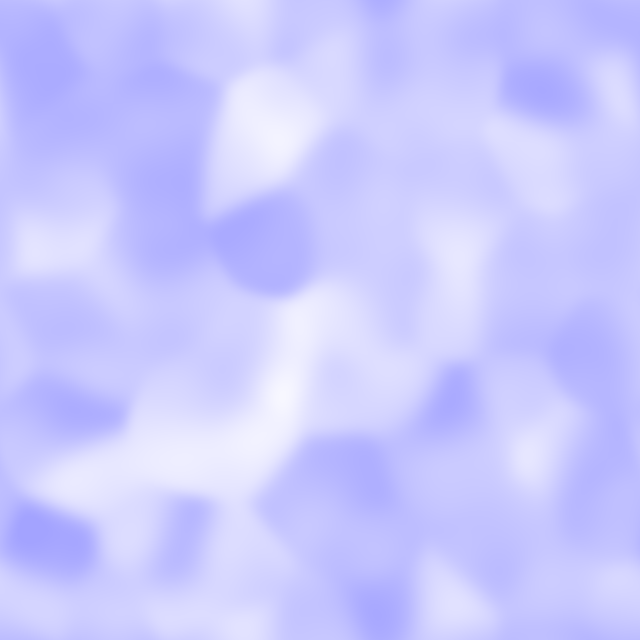
This texture is drawn by a WebGL 1 fragment shader. Its source:

```glsl
precision highp float;

uniform vec2 u_resolution;

#define DEEP_BLUE vec3(0.64, 0.64, 1.0)
#define WHITE vec3(1.0)
#define PATCH_CELLS 9.0
#define PATCH_FIRMNESS 5.0
#define NOISE_CELLS 8.0
#define NOISE_WEIGHT 0.22
#define BASE_TONE 0.4
#define CONTRAST 0.52
#define HIGHLIGHT_SKEW 0.1

float hash(vec2 p, float seed) {
  return fract(sin(dot(p, vec2(127.1, 311.7)) + seed) * 43758.5);
}

// Unit gradient for a lattice corner, wrapped so the noise tiles
vec2 cornerGradient(vec2 corner, float cells) {
  float angle = 6.28318 * hash(mod(corner, cells), 3.7);
  return vec2(cos(angle), sin(angle));
}

// Periodic gradient noise with a quintic fade
float gradientNoise(vec2 uv, float cells) {
  vec2 p = uv * cells;
  vec2 cell = floor(p);
  vec2 f = p - cell;
  vec2 fade = f * f * f * (f * (f * 6.0 - 15.0) + 10.0);
  vec2 right = vec2(1.0, 0.0);
  vec2 up = vec2(0.0, 1.0);

  float a = dot(cornerGradient(cell, cells), f);
  float b = dot(cornerGradient(cell + right, cells), f - right);
  float c = dot(cornerGradient(cell + up, cells), f - up);
  float d = dot(cornerGradient(cell + 1.0, cells), f - 1.0);
  return mix(mix(a, b, fade.x), mix(c, d, fade.x), fade.y);
}

// Scattered patches of random shade (-1 to 1) that melt into each other
float softPatches(vec2 uv) {
  vec2 p = uv * PATCH_CELLS;
  vec2 cell = floor(p);
  float shadeSum = 0.0;
  float weightSum = 0.0;
  for (int j = -2; j <= 2; j++) {
    for (int i = -2; i <= 2; i++) {
      vec2 neighbor = cell + vec2(float(i), float(j));
      vec2 id = mod(neighbor, PATCH_CELLS);
      vec2 site = neighbor + vec2(hash(id, 11.3), hash(id, 27.9));
      vec2 offset = p - site;
      float weight = exp(-PATCH_FIRMNESS * dot(offset, offset));
      float shade = hash(id, 41.2) + hash(id, 67.5) - 1.0;
      shadeSum += weight * shade;
      weightSum += weight;
    }
  }
  return shadeSum / weightSum;
}

void main() {
  vec2 uv = gl_FragCoord.xy / u_resolution;

  // Patches, with gentle noise to uneven their shades
  float shade = softPatches(uv);
  float tone = BASE_TONE + CONTRAST * shade + HIGHLIGHT_SKEW * shade * shade
             + NOISE_WEIGHT * gradientNoise(uv, NOISE_CELLS);

  gl_FragColor = vec4(mix(DEEP_BLUE, WHITE, clamp(tone, 0.0, 1.0)), 1.0);
}
```
